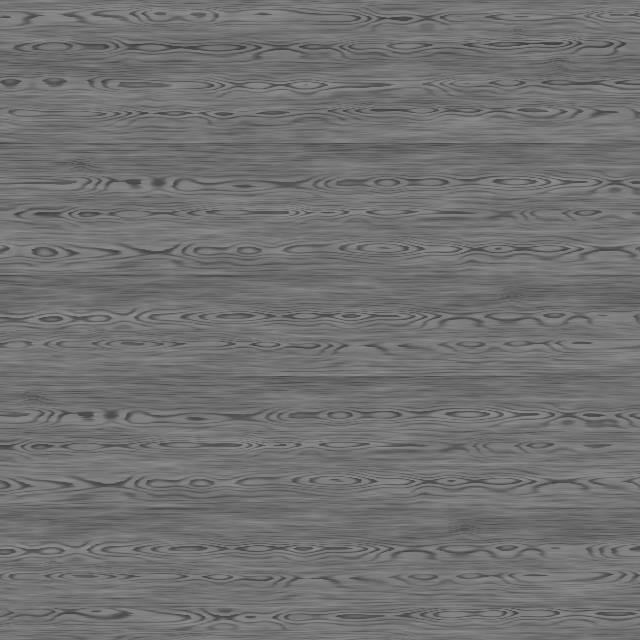
Give the GLSL for this texture, as a WebGL 1 fragment shader.

```glsl
precision highp float;
// Grey weathered pine: horizontal boards with cathedral grain, fine fibres and faint knots.

uniform vec2 u_resolution;

#define BASE_TONE 0.470
#define REPEAT_HEIGHT 0.3633  // one group of boards
#define FIRST_SEAM 0.224      // measured from the top edge
#define MID_SEAM 0.206        // second seam inside a group
#define REPEAT_SHIFT 0.074    // sideways slip of each group
#define RING_DENSITY 180.0
#define RING_WANDER 1.6
#define BAND_CONTRAST 0.205
#define GRAIN_CONTRAST 0.088
#define FIBRE_CONTRAST 0.092
#define SEAM_SHADE 0.052

vec2 hash2(vec2 p) {
  vec2 h = vec2(dot(p, vec2(127.1, 311.7)), dot(p, vec2(269.5, 183.3)));
  return fract(sin(h) * 43758.55);
}

// Distance to the nearest scattered point
float cellular(vec2 p) {
  vec2 cell = floor(p), f = p - cell;
  float nearest = 2.0;
  for (int j = -1; j <= 1; j++) {
    for (int i = -1; i <= 1; i++) {
      vec2 o = vec2(float(i), float(j));
      vec2 r = o + hash2(cell + o) - f;
      nearest = min(nearest, dot(r, r));
    }
  }
  return sqrt(nearest);
}

// Layered sines, about -2 to 2
float wander(float x, float seed) {
  return 1.2 * sin(x * 9.0 + seed * 5.1) + 0.5 * sin(x * 25.0 + seed * 9.7)
       + 0.28 * sin(x * 63.0 + seed * 13.3 + 1.5 * sin(x * 17.0 + seed));
}

// Keeps the closest cathedral band as (offset, width, seed)
void addBand(float v, float centre, float width, inout vec3 band) {
  float d = v - centre;
  if (abs(d) < abs(band.x)) band = vec3(d, width, centre * 37.0);
}

float knot(vec2 p, vec2 centre, float radius) {
  vec2 r = (p - centre) / radius;
  return exp(-dot(r, r));
}

// Darkening that fades below a seam, with a thin joint line
float seamShade(float below) {
  return step(0.0, below) * SEAM_SHADE * exp(-below / 0.032)
       + 0.035 * exp(-below * below / 0.000002);
}

void main() {
  vec2 uv = gl_FragCoord.xy / u_resolution;
  float pixel = 1.0 / u_resolution.y;

  // Board group, with a different cut at the top and bottom edges
  float down = 1.0 - uv.y - FIRST_SEAM;
  float group = floor(down / REPEAT_HEIGHT);
  float isTop = step(group, -0.5);
  float isLast = step(1.5, group);
  float seed = 3.0 * isTop + 7.0 * isLast;
  float v = down - group * REPEAT_HEIGHT + 0.051 * isLast;
  float x = uv.x + REPEAT_SHIFT * group;
  vec2 p = vec2(x, v);

  // Knots bend the grain around them
  float knots = knot(p, vec2(0.126, 0.036), 0.017)
              + knot(p, vec2(0.800, 0.238), 0.017)
              + 0.6 * knot(p, vec2(0.156, 0.290), 0.011)
              + 0.6 * knot(p, vec2(0.735, 0.186), 0.011);
  float bent = v + 0.005 * knots + 0.0009 * wander(x, v * 4.0 + seed);

  // Cathedral bands
  vec3 band = vec3(1.0, 0.01, 0.0);
  addBand(bent, mix(0.060, 0.211, isTop), 0.008, band);
  addBand(bent, 0.108, 0.005, band);
  addBand(bent, 0.164, 0.008, band);
  addBand(bent, 0.270, 0.008, band);
  addBand(bent, 0.314, 0.005, band);
  float bandSeed = band.z + seed;
  float d = band.x + 0.0016 * wander(x * 0.8, bandSeed + 2.0);
  d *= d > 0.0 ? 0.9 : 1.5;
  float width = band.y;

  // Long and short fibres
  float longFibre = cellular(vec2(x * 9.0 + seed, bent * 160.0)) - 0.45;
  float shortFibre = cellular(vec2(x * 30.0, bent * 360.0 + seed)) - 0.45;

  // Growth rings: hooked loops at the band centre, tight lines away from it
  float slant = sqrt(d * d + width * width);
  float rings = RING_DENSITY * (slant - width)
              + RING_WANDER * wander(x, bandSeed) * exp(-d * d / 0.0006)
              + 0.3 * sin(v * 310.0 + x * 5.0) + 0.15 * shortFibre;
  float f = fract(rings);
  float edge = clamp(2.0 * RING_DENSITY * abs(d) / slant * pixel, 0.07, 0.5);
  float lateWood = smoothstep(0.35, 0.75, f) * (1.0 - smoothstep(1.0 - edge, 1.0, f));
  float nearBand = exp(-d * d / (3.2 * width * width));
  nearBand *= clamp(0.85 + 0.2 * wander(x * 1.2, bandSeed + 5.0), 0.4, 1.0);
  float grainDepth = GRAIN_CONTRAST * (0.8 + 0.4 * sin(v * 70.0 + x * 3.0 + seed) - 1.2 * longFibre);

  // Tone
  float tone = BASE_TONE + 0.045 * nearBand;
  tone -= lateWood * mix(grainDepth, BAND_CONTRAST, nearBand);
  tone += FIBRE_CONTRAST * (longFibre + 0.8 * shortFibre) * (1.0 - 0.5 * nearBand);
  tone += 0.014 * sin(v * 95.0 + wander(x, seed)) + 0.008 * wander(x * 0.7, v * 9.0);
  tone -= seamShade(v) + seamShade(v - MID_SEAM);
  tone -= knots * (0.035 + 0.015 * sin(knots * 16.0));
  gl_FragColor = vec4(vec3(clamp(tone, 0.26, 0.54)), 1.0);
}
```
